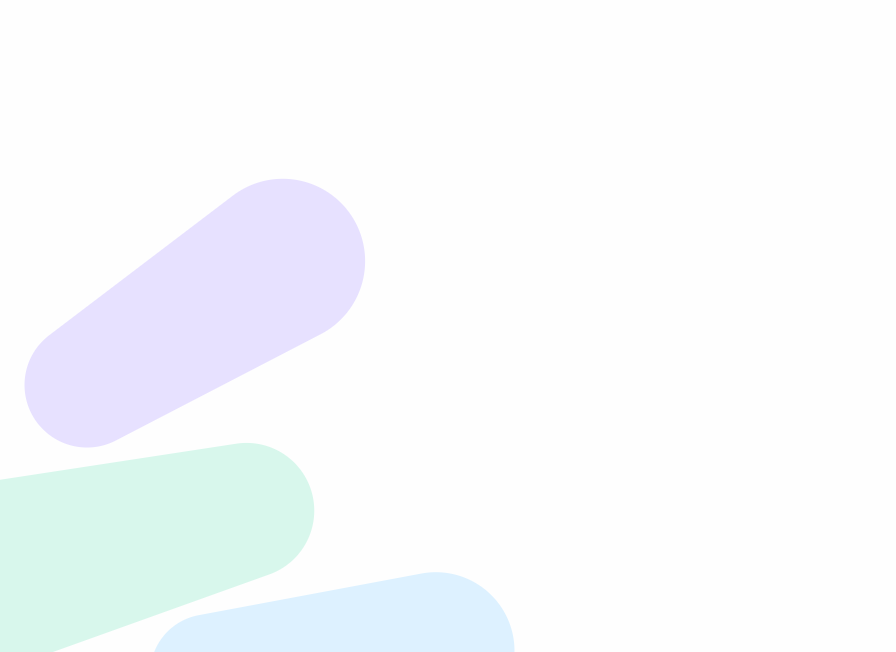
Write a WebGL 1 fragment shader that draws this background.

```glsl
precision highp float;

uniform vec2 u_resolution;

// Signed distance to a capsule with radius ra at a and rb at b
float taperedCapsule(vec2 p, vec2 a, vec2 b, float ra, float rb) {
  vec2 axis = b - a;
  vec2 local = p - a;
  float h = dot(axis, axis);
  vec2 q = vec2(abs(dot(local, vec2(axis.y, -axis.x))), dot(local, axis)) / h;
  float taper = ra - rb;
  vec2 c = vec2(sqrt(h - taper * taper), taper);
  float side = c.x * q.y - c.y * q.x;
  if (side < 0.0) return length(local) - ra;
  if (side > c.x) return length(p - b) - rb;
  return dot(c, q) - ra;
}

// Lays a flat colour inside a distance field with a smooth edge
vec3 fillShape(vec3 base, vec3 tint, float dist, float pixel) {
  return mix(base, tint, clamp(0.5 - dist / pixel, 0.0, 1.0));
}

void main() {
  // Canvas height is one unit
  float pixel = 1.0 / u_resolution.y;
  vec2 p = gl_FragCoord.xy * pixel;

  vec3 paper = vec3(0.997);
  vec3 lavender = vec3(0.906, 0.883, 1.0);
  vec3 mint = vec3(0.848, 0.969, 0.927);
  vec3 sky = vec3(0.865, 0.946, 1.0);

  // Upper, left and lower capsules
  float upper = taperedCapsule(p, vec2(0.1335, 0.4095), vec2(0.4337, 0.5995), 0.0959, 0.1263);
  float left = taperedCapsule(p, vec2(-0.143, 0.0849), vec2(0.3781, 0.2168), 0.1556, 0.1039);
  float lower = taperedCapsule(p, vec2(0.3213, -0.033), vec2(0.6685, 0.0018), 0.091, 0.1206);

  vec3 color = fillShape(paper, lavender, upper, pixel);
  color = fillShape(color, mint, left, pixel);
  color = fillShape(color, sky, lower, pixel);
  gl_FragColor = vec4(color, 1.0);
}
```
